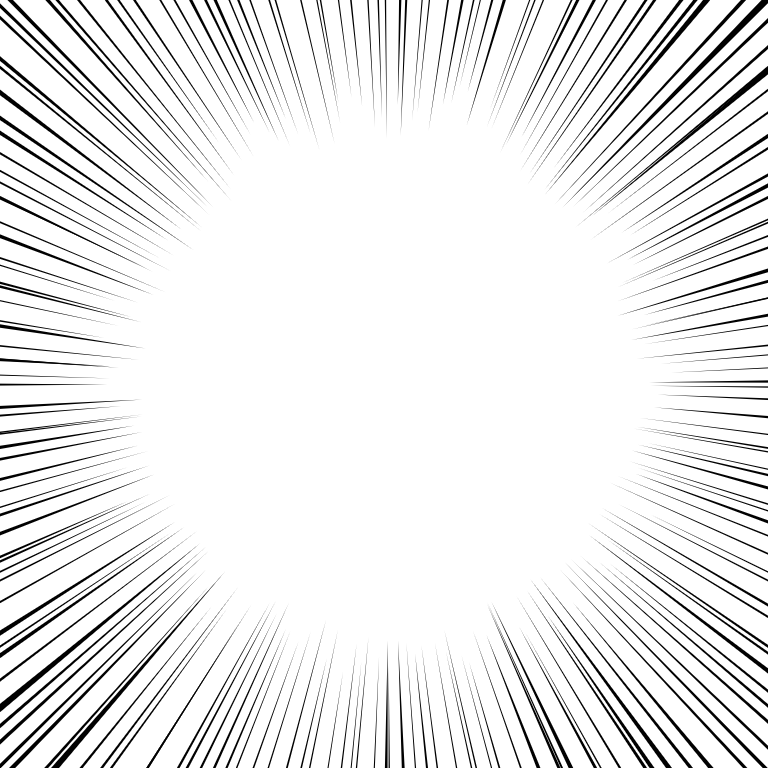
Give the GLSL for this background, as a Shadertoy shader.

```glsl
const float TAU = 6.2831853;
const float RAY_COUNT = 200.0;
const vec2 FOCUS = vec2(0.507, 0.499);
const vec3 PAPER = vec3(1.0);
const vec3 INK = vec3(0.005);

float hash(float cell, float salt) {
    return fract(sin(cell * 127.1 + salt * 311.7) * 43758.5453);
}

// Gradient noise on a ring, repeating after a whole number of cells
float ringNoise(float x, float period, float salt) {
    float cell = floor(x);
    float f = x - cell;
    float slopeA = hash(mod(cell, period), salt) * 2.0 - 1.0;
    float slopeB = hash(mod(cell + 1.0, period), salt) * 2.0 - 1.0;
    float blend = f * f * f * (f * (f * 6.0 - 15.0) + 10.0);
    return mix(slopeA * f, slopeB * (f - 1.0), blend);
}

// Soft bump around one direction, given in degrees
float angularBump(float angle, float degreesAt, float spread) {
    float gap = (1.0 - cos(angle - radians(degreesAt))) * 2.0;
    return exp(-gap / (spread * spread));
}

// Distance from the focus at which a ray begins
float rayStart(float angle, float seed) {
    float drift = ringNoise(angle / TAU * 36.0, 36.0, 2.0) * 0.025;
    float notches = angularBump(angle, 78.0, 0.06)
                  + angularBump(angle, 117.0, 0.07)
                  + 0.4 * angularBump(angle, 0.0, 0.08)
                  + 0.3 * angularBump(angle, 267.0, 0.06);
    float scatter = hash(seed, 3.0);
    return 0.317 + 0.065 * scatter * scatter + drift + 0.055 * notches;
}

// Growth of a ray's half width per unit of length
float rayTaper(float angle, float seed) {
    float heavy = pow(hash(seed, 5.0), 3.0);
    float accent = angularBump(angle, 50.0, 0.12)
                 + 0.6 * angularBump(angle, 322.0, 0.10)
                 + 0.6 * angularBump(angle, 225.0, 0.12);
    return 0.0048 + 0.0075 * heavy + 0.0025 * accent;
}

// Share of a pixel covered by a strip, exact even for hairlines
float stripCoverage(float across, float halfWidth, float pixel) {
    float high = min(across + 0.5 * pixel, halfWidth);
    float low = max(across - 0.5 * pixel, -halfWidth);
    return clamp((high - low) / pixel, 0.0, 1.0);
}

float rayCoverage(vec2 p, float cell, float pixel) {
    float seed = mod(cell, RAY_COUNT);
    float cluster = ringNoise(seed * 0.3, RAY_COUNT * 0.3, 7.0);
    float jitter = (hash(seed, 1.0) - 0.5) * 1.1 + cluster;
    float angle = mod((cell + 0.5 + jitter) * TAU / RAY_COUNT, TAU);
    vec2 direction = vec2(cos(angle), sin(angle));

    float along = dot(p, direction);
    float across = direction.x * p.y - direction.y * p.x;
    across += (hash(seed, 4.0) - 0.5) * 0.006;
    float beyondTip = max(along - rayStart(angle, seed), 0.0);
    float halfWidth = beyondTip * rayTaper(angle, seed);
    return stripCoverage(across, halfWidth, pixel);
}

// Combined ink of the rays whose cells lie near this direction
float focusRays(vec2 p, float pixel) {
    float cell = floor(atan(p.y, p.x) / TAU * RAY_COUNT);
    float bare = 1.0;
    for (int i = -3; i <= 3; i++) {
        bare *= 1.0 - rayCoverage(p, cell + float(i), pixel);
    }
    return 1.0 - bare;
}

void mainImage(out vec4 fragColor, in vec2 fragCoord) {
    float pixel = 1.0 / iResolution.y;
    vec2 p = (fragCoord - FOCUS * iResolution.xy) * pixel;
    fragColor = vec4(mix(PAPER, INK, focusRays(p, pixel)), 1.0);
}
```
